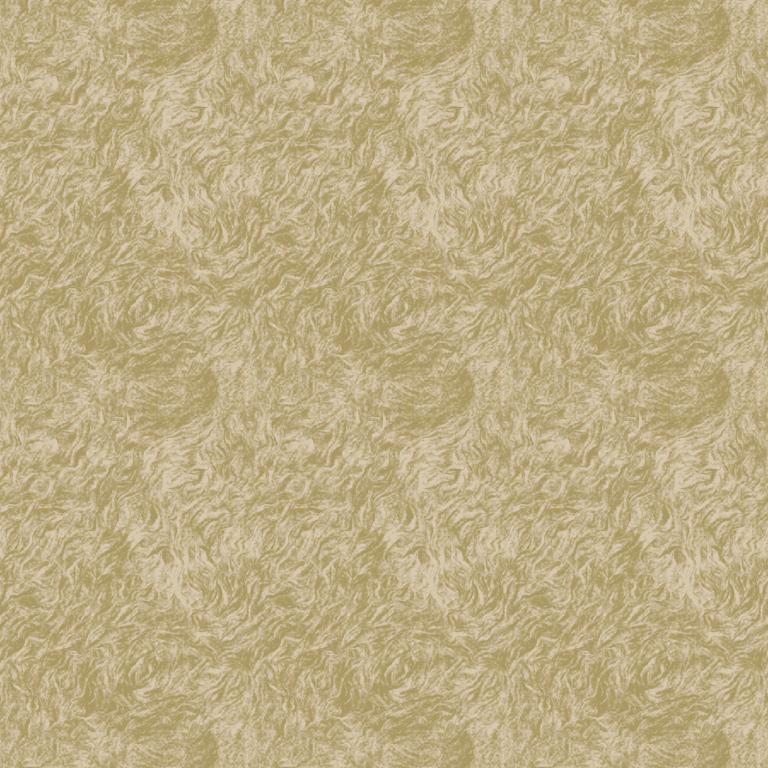
Give the GLSL for this texture, as a WebGL 2 fragment shader.

```glsl
#version 300 es
precision highp float;

#define REPEATS vec2(3.0, 2.12)
#define TILE_ASPECT 1.414
#define STROKE_CELLS vec2(124.0, 175.0)
#define GRAIN_CELLS vec2(150.0, 212.0)
#define STROKE_STEPS 3
#define STROKE_STEP 0.0075
#define STROKE_LEAN 0.95
#define STROKE_CONTRAST 4.1
#define GRAIN_CONTRAST 0.75
#define TONE_CONTRAST 0.62
#define GOLD vec3(0.668, 0.597, 0.385)
#define CREAM vec3(0.845, 0.788, 0.690)

uniform vec2 u_resolution;
out vec4 fragColor;

float hash(vec2 p) {
    vec3 q = fract(p.xyx * 0.1031);
    q += dot(q, q.yzx + 33.33);
    return fract((q.x + q.y) * q.z);
}

// Value noise that wraps after one tile
float tileNoise(vec2 uv, vec2 cells, float seed) {
    vec2 p = uv * cells;
    vec2 i = floor(p) + 0.5;
    vec2 f = p - floor(p);
    f = f * f * (3.0 - 2.0 * f);
    vec2 a = floor(mod(i, cells)) + seed;
    vec2 b = floor(mod(i + 1.0, cells)) + seed;
    return mix(mix(hash(a), hash(vec2(b.x, a.y)), f.x),
               mix(hash(vec2(a.x, b.y)), hash(b), f.x), f.y);
}

// Shortest wrapped offset, measured in tile widths
vec2 wrapOffset(vec2 uv, vec2 centre) {
    vec2 d = uv - centre;
    return (d - round(d)) * vec2(1.0, TILE_ASPECT);
}

// Swirls: centre, radius
const vec3 SWIRLS[3] = vec3[3](
    vec3(0.57, 0.15, 0.26), vec3(0.60, 0.94, 0.20), vec3(0.73, 0.67, 0.14));

// Hatching direction, blended as doubled angles so that opposite headings agree
vec2 strokeDirection(vec2 uv) {
    float angle = STROKE_LEAN
        + 2.0 * (tileNoise(uv, vec2(7.0, 10.0), 11.0) - 0.5)
        + 2.2 * (tileNoise(uv, vec2(36.0, 51.0), 47.0) - 0.5);
    vec2 doubled = vec2(cos(2.0 * angle), sin(2.0 * angle));
    for (int i = 0; i < 3; i++) {
        vec2 d = wrapOffset(uv, SWIRLS[i].xy);
        float r2 = dot(d, d);
        vec2 tangent = vec2(d.y * d.y - d.x * d.x, -2.0 * d.x * d.y) / (r2 + 0.006);
        doubled += 1.5 * tangent * exp(-r2 / (SWIRLS[i].z * SWIRLS[i].z));
    }
    float a = 0.5 * atan(doubled.y, doubled.x);
    return vec2(cos(a), sin(a));
}

// Noise smeared both ways along the hatching
float strokes(vec2 uv) {
    float sum = tileNoise(uv, STROKE_CELLS, 3.0);
    vec2 start = strokeDirection(uv);
    for (int side = 0; side < 2; side++) {
        vec2 p = uv;
        vec2 heading = side == 0 ? start : -start;
        for (int i = 0; i < STROKE_STEPS; i++) {
            p += heading * STROKE_STEP / vec2(1.0, TILE_ASPECT);
            sum += tileNoise(p, STROKE_CELLS, 3.0);
            vec2 next = strokeDirection(p);
            heading = dot(next, heading) < 0.0 ? -next : next;
        }
    }
    return sum / float(2 * STROKE_STEPS + 1) - 0.5;
}

// Dark crescent inside an ellipse, on the side it faces
float crescent(vec2 uv, vec2 centre, vec2 radii, vec2 facing) {
    vec2 d = wrapOffset(uv, centre) / radii;
    float r = length(d);
    float band = smoothstep(0.4, 0.95, r) * (1.0 - smoothstep(0.97, 1.06, r));
    return band * smoothstep(-0.1, 0.8, dot(d, facing));
}

// Soft patches: centre, radius, darkness
const vec4 PATCHES[12] = vec4[12](
    vec4(0.56, 0.16, 0.24, 0.30), vec4(0.16, 0.59, 0.11, 0.60),
    vec4(0.04, 0.33, 0.16, 0.40), vec4(0.47, 0.34, 0.13, 0.30),
    vec4(0.12, 0.10, 0.17, 0.35), vec4(0.72, 0.26, 0.09, 0.30),
    vec4(0.74, 0.67, 0.13, -0.50), vec4(0.67, 0.42, 0.11, -0.55),
    vec4(0.15, 0.48, 0.11, -0.50), vec4(0.84, 0.28, 0.09, -0.40),
    vec4(0.20, 0.90, 0.20, -0.10), vec4(0.95, 0.02, 0.13, -0.30));

float patchTone(vec2 uv) {
    float tone = 0.55 * (tileNoise(uv, vec2(12.0, 17.0), 71.0) - 0.5);
    for (int i = 0; i < 12; i++) {
        vec2 d = wrapOffset(uv, PATCHES[i].xy) / PATCHES[i].z;
        tone += PATCHES[i].w * exp(-dot(d, d));
    }
    tone += 0.75 * crescent(uv, vec2(0.59, 0.93), vec2(0.26, 0.16), vec2(0.9, -0.44));
    return tone + 0.6 * crescent(uv, vec2(0.57, 0.14), vec2(0.25, 0.24), vec2(-0.4, -0.92));
}

void main() {
    // Tiles hang from the top edge
    vec2 uv = (gl_FragCoord.xy / u_resolution - vec2(0.0, 1.0)) * REPEATS;

    // A finely grained, faintly hatched band crosses the top of each tile
    float band = 1.0 - smoothstep(0.06, 0.14, abs(wrapOffset(uv, vec2(0.0, 0.92)).y));
    float grain = tileNoise(uv, GRAIN_CELLS, 23.0) - 0.5;

    float ink = 0.08 + patchTone(uv) * TONE_CONTRAST
        + strokes(uv) * STROKE_CONTRAST * (1.0 - 0.35 * band)
        + grain * GRAIN_CONTRAST * (1.0 + 0.3 * band);
    fragColor = vec4(mix(CREAM, GOLD, smoothstep(-1.0, 1.0, ink)), 1.0);
}
```
